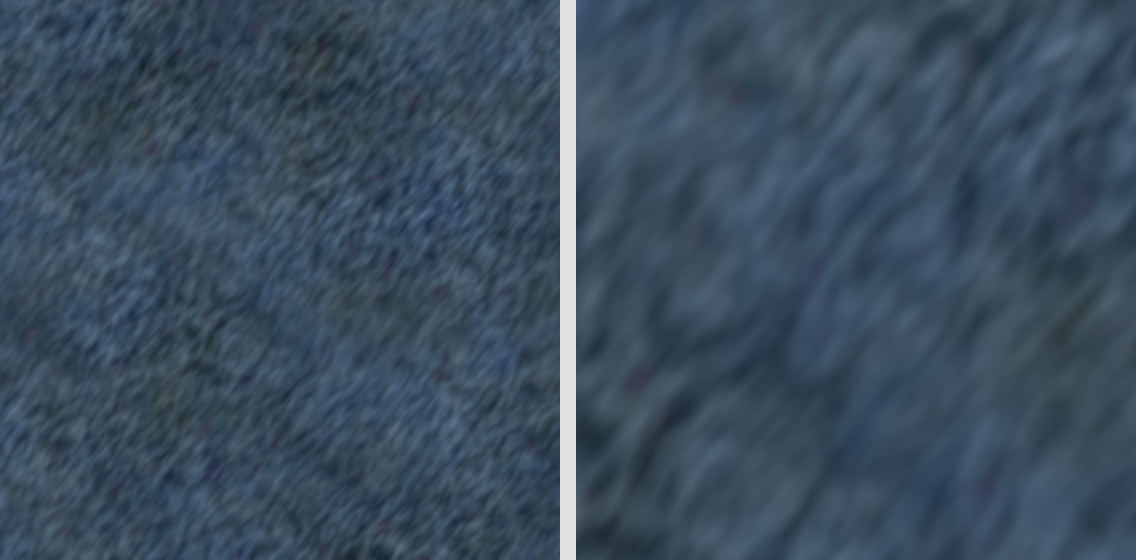
Left, the full canvas; right, a detail of the centre.
Write a Shadertoy shader that draws this texture.

```glsl
// Slate-blue rough surface covered with short slanted streaks.
// Stretched gradient noise, gently warped, makes the streaks; broad noise
// adds cloudy light and dark patches and slow shifts of hue.

#define BASE_COLOR   vec3(0.220, 0.294, 0.360)
#define TONE_RANGE   vec3(0.118, 0.127, 0.137)
#define BLUE_TINT    vec3(-0.020, -0.004, 0.040)
#define PLUM_TINT    vec3(0.026, -0.012, 0.006)
#define STREAK_ANGLE 0.92
#define STREAK_FREQ  vec2(27.0, 64.0)
#define STREAK_GAIN  0.92
#define FINE_GAIN    0.42
#define PATCH_GAIN   0.55
#define CLOUD_GAIN   0.60
#define WARP         0.008

float hash(vec2 p) {
    return fract(sin(dot(p, vec2(127.1, 311.7))) * 43758.5453);
}

// Dot product of a cell corner's random unit gradient with the offset to it
float corner(vec2 cell, vec2 offset) {
    float angle = 6.2832 * hash(cell);
    return dot(vec2(cos(angle), sin(angle)), offset);
}

float gradientNoise(vec2 p) {
    vec2 i = floor(p), f = fract(p);
    vec2 u = f * f * f * (f * (f * 6.0 - 15.0) + 10.0);
    vec2 e = vec2(1.0, 0.0);
    float low = mix(corner(i, f), corner(i + e.xy, f - e.xy), u.x);
    float high = mix(corner(i + e.yx, f - e.yx), corner(i + e.xx, f - e.xx), u.x);
    return mix(low, high, u.y);
}

// Rotates so that x runs along the streaks
vec2 alongStreaks(vec2 p) {
    float c = cos(STREAK_ANGLE), s = sin(STREAK_ANGLE);
    return vec2(c * p.x + s * p.y, c * p.y - s * p.x);
}

float fbm(vec2 p) {
    float sum = 0.0, gain = 1.0;
    for (int k = 0; k < 3; k++) {
        sum += gain * gradientNoise(p);
        p = alongStreaks(p) * 2.1 + 17.3;
        gain *= 0.5;
    }
    return sum;
}

void mainImage(out vec4 fragColor, in vec2 fragCoord) {
    vec2 uv = fragCoord / min(iResolution.x, iResolution.y);

    // Bend the streaks so their direction wanders
    vec2 bend = vec2(gradientNoise(uv * 11.0 + 3.7), gradientNoise(uv * 11.0 + 41.2));
    vec2 p = alongStreaks(uv + WARP * bend);

    // Streaks at two sizes, stronger in some regions than in others
    float streak = gradientNoise(p * STREAK_FREQ + 5.3);
    float fine = gradientNoise(p * STREAK_FREQ * 1.8 + 61.9);
    float relief = 1.0 + 0.8 * gradientNoise(uv * 5.0 + 29.4);
    float grain = relief * (STREAK_GAIN * streak + FINE_GAIN * fine);

    // Softer patches and broad clouds
    float patches = gradientNoise(p * vec2(15.0, 24.0) + 83.1);
    float clouds = fbm(uv * 3.2 + 12.6);
    float tone = grain + PATCH_GAIN * patches + CLOUD_GAIN * clouds;

    // Hue drifts between teal grey, blue and a trace of plum in the shadows
    float blue = fbm(uv * vec2(5.0, 6.0) + 52.8) + 0.6 * clouds
               + 0.5 * gradientNoise(p * vec2(20.0, 34.0) + 7.7);
    float plum = smoothstep(0.12, 0.5, gradientNoise(uv * 19.0 + 33.5))
               * smoothstep(0.3, -0.3, tone);

    vec3 color = BASE_COLOR + TONE_RANGE * tone + BLUE_TINT * blue + PLUM_TINT * plum;
    fragColor = vec4(clamp(color, 0.0, 1.0), 1.0);
}
```
